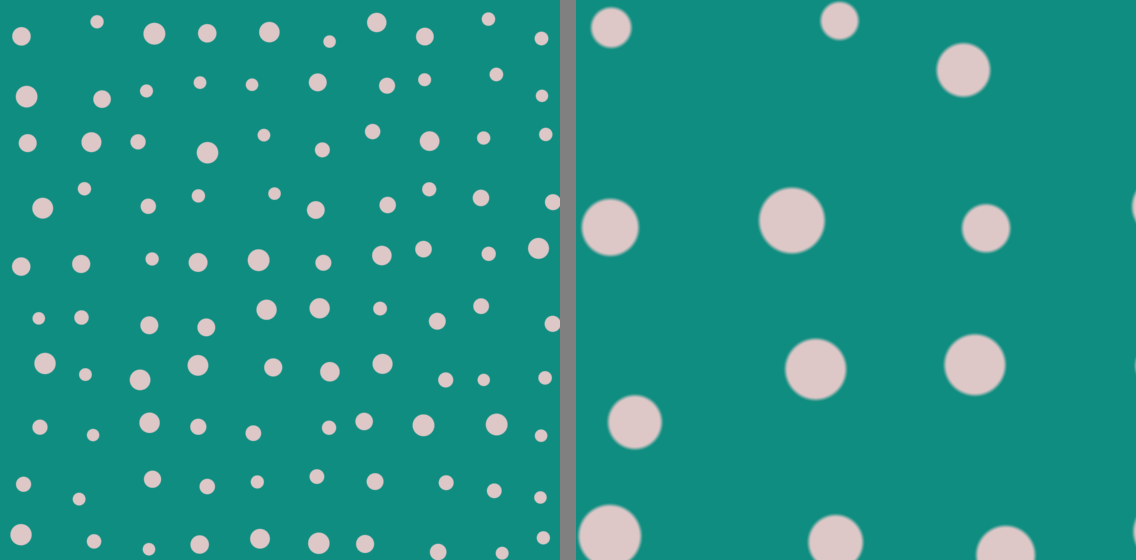
Left, the full canvas; right, a detail of the centre.
Write a three.js fragment shader that draws this pattern.

```glsl
#define CELL 0.1024
#define GRID_SHIFT vec2(0.007, -0.025)
#define JITTER 0.22
#define RADIUS_MIN 0.0110
#define RADIUS_MAX 0.0197
#define SIZE_SKEW 1.3
#define EDGE 0.0016
#define GROUND vec3(0.057, 0.553, 0.502)
#define DOT vec3(0.872, 0.780, 0.782)

varying vec2 vUv;

// Three independent random values per grid cell
vec3 hash3(vec2 cell) {
  vec3 p = fract(cell.xyx * vec3(0.1031, 0.1030, 0.0973) + 0.37);
  p += dot(p, p.yxz + 33.33);
  return fract((p.xxy + p.yzz) * p.zyx);
}

// Signed distance to the one jittered dot in this cell
float dotDistance(vec2 uv) {
  vec2 grid = (uv - GRID_SHIFT) / CELL;
  vec3 rnd = hash3(floor(grid) + 17.0);
  vec2 center = (rnd.xy * 2.0 - 1.0) * JITTER;
  float radius = mix(RADIUS_MIN, RADIUS_MAX, pow(rnd.z, SIZE_SKEW));
  return length(fract(grid) - 0.5 - center) * CELL - radius;
}

void main() {
  float coverage = 1.0 - smoothstep(-EDGE, EDGE, dotDistance(vUv));
  gl_FragColor = vec4(mix(GROUND, DOT, coverage), 1.0);
}
```
